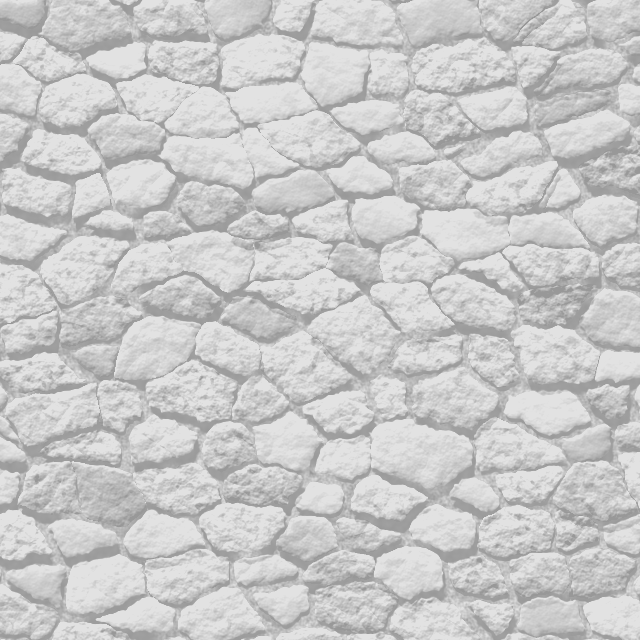
This texture is drawn by a WebGL 2 fragment shader. Its source:

```glsl
#version 300 es
precision highp float;
// Pale dry-stone wall: a stretched, weighted Voronoi diagram gives the stones.
// Rounded cell borders shape each stone, noise relief lights its face from
// above, and stones cast uneven shadows down onto the rough mortar.

uniform vec2 u_resolution;
out vec4 outColor;

const vec2  GRID = vec2(9.4, 14.8);       // stones across and up
const vec2  JITTER = vec2(0.80, 0.68);    // scatter of stone centres, in cells
const float SIZE_SPREAD = 0.40;           // weight range, big against small
const float CORNER = 0.0032;              // corner rounding
const vec2  GAP = vec2(-0.0005, 0.0085);  // inset of each stone, low to high
const float GAP_WANDER = 0.007;           // change of the inset along a border
const vec2  TO_LIGHT = vec2(-0.28, 0.96);
const float RELIEF_STEP = 0.0020;
const float SHADOW_NEAR = 0.007;
const float SHADOW_FAR = 0.019;
const float GRAIN = 0.22;                 // slope of the rock surface
const float DARKEST = 0.595;
const float LIGHTEST = 0.885;

struct Stone {
    float inside;   // distance in from the outline, negative in mortar
    vec2 id;
};

vec2 hash2(ivec2 cell) {
    uvec2 v = uvec2(cell) * 1664525u + 1013904223u;
    v.x += v.y * 1664525u;
    v.y += v.x * 1664525u;
    v ^= v >> 16u;
    v.x += v.y * 1664525u;
    v.y += v.x * 1664525u;
    v ^= v >> 16u;
    return vec2(v & 0xffffu) / 65535.0;
}

float corner(ivec2 cell, vec2 offset) {
    return dot(hash2(cell) * 2.0 - 1.0, offset);
}

// Gradient noise, roughly -0.7 to 0.7
float noise(vec2 p) {
    vec2 base = floor(p), f = p - base;
    ivec2 c = ivec2(base);
    vec2 u = f * f * f * (f * (f * 6.0 - 15.0) + 10.0);
    float low = mix(corner(c, f), corner(c + ivec2(1, 0), f - vec2(1, 0)), u.x);
    float high = mix(corner(c + ivec2(0, 1), f - vec2(0, 1)),
                     corner(c + ivec2(1, 1), f - vec2(1, 1)), u.x);
    return mix(low, high, u.y);
}

// Stone centre in xy, weight in z
vec3 site(vec2 cell) {
    ivec2 c = ivec2(cell);
    float stagger = (mod(cell.y, 2.0) - 0.5) * 0.45;
    vec2 centre = cell + 0.5 + vec2(stagger, 0.0) + (hash2(c) - 0.5) * JITTER;
    return vec3(centre, hash2(c + 311).x * SIZE_SPREAD);
}

Stone findStone(vec2 p) {
    // Uneven courses and chipped outlines
    float wander = GAP_WANDER * noise(p * 15.0 + 3.0);
    p += 0.014 * vec2(noise(p * 16.0), noise(p * 16.0 + 40.0));
    p += 0.007 * vec2(noise(p * 46.0 + 9.0), noise(p * 46.0 + 70.0));
    wander += 0.0035 * noise(p * 120.0);
    vec2 g = p * GRID + vec2(0.0, 0.8 * noise(p * 3.0 + 5.0));
    vec2 home = floor(g), id = home;
    vec3 own = vec3(0.0);
    float nearest = 1e3;
    for (int y = -1; y <= 1; y++)
    for (int x = -2; x <= 2; x++) {
        vec3 s = site(home + vec2(x, y));
        float power = dot(s.xy - g, s.xy - g) - s.z;
        if (power < nearest) { nearest = power; own = s; id = home + vec2(x, y); }
    }
    // Soft minimum of the border distances, in canvas units
    float sum = 1e-9;
    for (int y = -2; y <= 2; y++)
    for (int x = -2; x <= 2; x++) {
        if (x == 0 && y == 0) continue;
        vec3 s = site(id + vec2(x, y));
        float power = dot(s.xy - g, s.xy - g) - s.z;
        float border = 0.5 * (power - nearest) / length((s.xy - own.xy) * GRID);
        sum += exp(-max(border, 0.0) / CORNER);
    }
    float gap = mix(GAP.x, GAP.y, hash2(ivec2(id) + 97).x);
    return Stone(-CORNER * log(sum) - gap - wander, id);
}

float dome(float inside) {
    return 0.008 * (1.0 - exp(-max(inside, 0.0) / 0.0065));
}

// Creased, grainy rock surface; every octave adds similar slope
float rock(vec2 p) {
    float h = 0.011 * abs(noise(p * 24.0));
    for (float f = 50.0; f < 300.0; f *= 1.75) h += GRAIN / f * noise(p * f + f);
    return h;
}

// Dark where a stone lies toward the light
float shadowFrom(Stone s, float softness) {
    return smoothstep(-0.001, softness, s.inside);
}

void main() {
    float size = min(u_resolution.x, u_resolution.y);
    vec2 p = gl_FragCoord.xy / size;
    float soft = max(0.0011, 0.6 / size);

    Stone here = findStone(p);
    Stone lit = findStone(p + TO_LIGHT * RELIEF_STEP);
    Stone near = findStone(p + TO_LIGHT * SHADOW_NEAR);
    Stone far = findStone(p + TO_LIGHT * SHADOW_FAR);
    vec2 kind = hash2(ivec2(here.id) + 53);    // tone, roughness
    float lift = hash2(ivec2(here.id) + 201).y;
    float farLift = hash2(ivec2(far.id) + 201).y;

    // Stone face
    vec2 q = p + here.id * 7.3;
    float slope = rock(q) - rock(q + TO_LIGHT * RELIEF_STEP);
    slope *= mix(0.45, 1.6, kind.y);
    slope += dome(here.inside) - dome(lit.inside);
    float face = 0.98 - 0.45 * kind.x * kind.x + 0.55 * slope / RELIEF_STEP;
    face += 0.25 * noise(q * 13.0) + 0.25 * noise(p * 4.0 + 20.0);
    face -= 0.4 * kind.y * smoothstep(0.12, 0.35, noise(q * 95.0));
    float crack = abs(noise(q * vec2(11.0, 19.0))) + 0.12 * noise(q * 60.0);
    face -= 0.25 * (1.0 - smoothstep(0.0, 0.03, crack)) * step(0.5, kind.y);
    float otherStone = step(0.5, distance(here.id, far.id));
    face -= 0.6 * otherStone * shadowFrom(far, 0.003) * smoothstep(0.1, 0.4, farLift - lift);

    // Mortar and its shadows
    float mortar = 0.55 + 0.4 * noise(p * 30.0) + 0.5 * noise(p * 110.0) + 0.5 * noise(p * 240.0);
    float reach = smoothstep(0.15, 0.45, farLift + 0.6 * noise(p * 9.0));
    float shadow = max(shadowFrom(near, 0.002), reach * shadowFrom(far, 0.003));
    shadow *= smoothstep(-0.45, -0.1, noise(p * 14.0 + 60.0));
    mortar = mix(mortar, 0.06 + 0.12 * noise(p * 90.0), 0.97 * shadow);

    float tone = mix(mortar, face, smoothstep(-soft, soft, here.inside));
    outColor = vec4(vec3(mix(DARKEST, LIGHTEST, clamp(tone, 0.0, 1.0))), 1.0);
}
```
